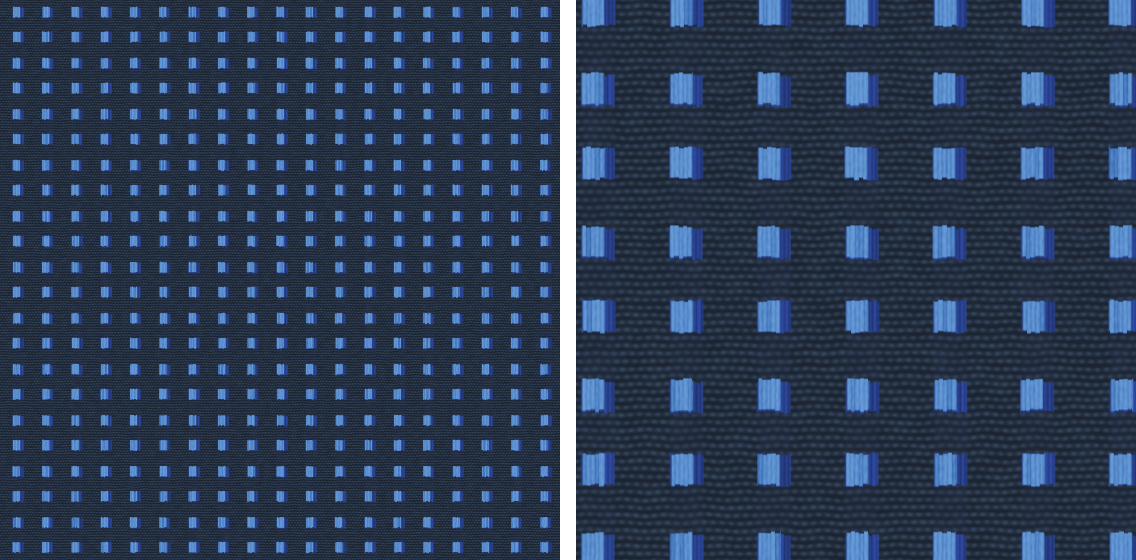
Left: the whole. Right: its middle third, enlarged.
Reproduce this pattern procedurally as a WebGL 1 fragment shader.

```glsl
precision highp float;
// Dark navy plain-weave cloth carrying a 19 by 22 grid of small embroidered blocks.
// Each block is a bright blue float of upright strands with a deeper blue strip on
// its right; hashes fray the strands, gradient noise makes the yarn uneven.

uniform vec2 u_resolution;

const float TAU = 6.2831853;
const vec2 PITCH = vec2(0.05234, 0.04557);   // spacing of the blocks
const vec2 FIRST = vec2(0.0296, 0.0221);     // centre of the lower left block
const vec2 BLOCK = vec2(0.0066, 0.0092);     // half size of the bright part
const float STRIP = 0.0062;                  // width of the deep blue strip
const float STRAND = 0.0026;                 // width of one upright strand
const vec2 WEAVE = vec2(184.0, 218.0);       // stitches across, threads down

const vec3 GAP = vec3(0.105, 0.140, 0.190);
const vec3 YARN = vec3(0.190, 0.252, 0.340);
const vec3 BAND = vec3(0.150, 0.190, 0.290);
const vec3 DEEP = vec3(0.160, 0.260, 0.590);
const vec3 MID = vec3(0.240, 0.440, 0.710);
const vec3 BRIGHT = vec3(0.385, 0.590, 0.830);

float hash(vec2 p) {
  vec3 q = fract(vec3(p.xyx) * 0.1031);
  q += dot(q, q.yzx + 33.33);
  return fract((q.x + q.y) * q.z);
}

vec2 gradient(vec2 p) {
  float angle = TAU * hash(p);
  return vec2(cos(angle), sin(angle));
}

float gradientNoise(vec2 p) {
  vec2 i = floor(p), f = fract(p);
  vec2 w = f * f * f * (f * (f * 6.0 - 15.0) + 10.0);
  vec2 e = vec2(1.0, 0.0);
  float low = mix(dot(gradient(i), f), dot(gradient(i + e), f - e), w.x);
  float high = mix(dot(gradient(i + e.yx), f - e.yx),
                   dot(gradient(i + e.xx), f - e.xx), w.x);
  return mix(low, high, w.y);
}

// Soft interval: 1 between lo and hi
float span(float x, float lo, float hi, float blur) {
  return smoothstep(lo - blur, lo + blur, x) * (1.0 - smoothstep(hi - blur, hi + blur, x));
}

// Plain weave: rows of short stitches, each row shifted by half a stitch
vec3 cloth(vec2 uv, float pixel) {
  vec2 t = uv * WEAVE;
  t.y += 0.3 * gradientNoise(uv * vec2(60.0, 30.0));
  float row = floor(t.y);
  float stitch = 0.5 + 0.5 * cos(TAU * (t.x + 0.5 * row + 0.25 * hash(vec2(row, 7.0))));
  float thread = 0.5 - 0.5 * cos(TAU * t.y);
  float detail = 1.0 - smoothstep(0.4, 0.8, pixel * WEAVE.y);
  float relief = mix(0.42, thread * (0.45 + 0.65 * stitch), detail);
  float uneven = 0.30 * gradientNoise(t * vec2(0.45, 0.9))
               + 0.12 * gradientNoise(uv * vec2(40.0, 90.0));
  return mix(GAP, YARN, clamp(relief + uneven, 0.0, 1.15));
}

// Lays one block over the cloth; p is measured from the block centre
vec3 embroider(vec3 ground, vec2 p, vec2 cell, float pixel) {
  float blur = max(0.0007, 0.6 * pixel);
  float column = (p.x + BLOCK.x) / STRAND;
  vec2 id = vec2(floor(column), 0.0) + cell * vec2(13.0, 29.0) + 200.0;
  float fray = hash(id) - 0.5;
  float top = BLOCK.y + 0.0014 * fray;
  float bottom = -BLOCK.y + 0.0018 * (hash(id + 61.0) - 0.5);

  // Alternate rows let the strip hang a little lower
  float drop = 0.0016 * mod(cell.y, 2.0);
  float stripMask = span(p.x, -BLOCK.x - 0.0005, BLOCK.x + STRIP, blur)
                  * span(p.y, bottom - 0.0004 - 0.5 * drop, top - drop, blur);
  float edge = 0.0008 * (hash(cell + 90.0) - 0.5);
  float brightMask = span(p.x, -BLOCK.x + edge, BLOCK.x + edge, blur)
                   * span(p.y, bottom, top, blur);

  // Rounded strands, some sunk so that deeper yarn shows through
  float ridge = 0.5 - 0.5 * cos(TAU * column);
  float sunk = step(0.86, hash(id + 17.0));
  float sheen = 0.60 + 0.40 * ridge + 0.30 * fray - 0.45 * sunk
              + 0.35 * gradientNoise(vec2(column * 1.5, p.y * 260.0) + cell * 5.3);
  vec3 silk = mix(MID, BRIGHT, clamp(sheen, -0.4, 1.1));
  vec3 shade = DEEP * (0.88 + 0.18 * ridge + 0.2 * fray);
  return mix(mix(ground, shade, 0.92 * stripMask), silk, brightMask);
}

void main() {
  vec2 uv = gl_FragCoord.xy / u_resolution;
  float pixel = 1.0 / min(u_resolution.x, u_resolution.y);

  vec2 grid = (uv - FIRST) / PITCH + 0.5;
  vec2 cell = floor(grid);
  vec2 p = (fract(grid) - 0.5) * PITCH;
  p.y += 0.0006 * (2.0 * mod(cell.y, 2.0) - 1.0);
  p.x += 0.0008 * (hash(cell + 40.0) - 0.5);

  vec3 color = cloth(uv, pixel);

  // Faint upright band where the blue yarn runs behind the cloth
  float band = span(p.x, -BLOCK.x, BLOCK.x + STRIP, 0.0015);
  float strength = 0.24 + 0.14 * gradientNoise(vec2(cell.x * 3.7, uv.y * 9.0));
  color = mix(color, BAND, band * strength);

  color = embroider(color, p, cell, pixel);
  gl_FragColor = vec4(color, 1.0);
}
```
